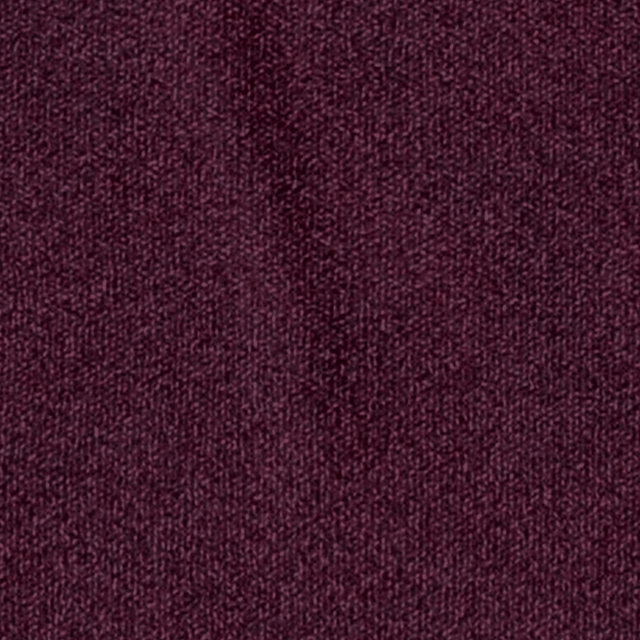
This texture is drawn by a WebGL 1 fragment shader. Its source:

```glsl
precision highp float;

uniform vec2 u_resolution;

const vec3 DARK_WINE = vec3(0.150, 0.010, 0.070);
const vec3 PALE_MAUVE = vec3(0.390, 0.210, 0.290);
const vec3 RED_TINT = vec3(0.030, -0.010, -0.004);
const vec2 STITCH_COUNT = vec2(96.0, 84.0);
const vec2 STITCH_SIZE = vec2(0.42, 0.27);  // length and width in cells
const float STITCH_JITTER = 0.36;
const float STITCH_MEAN = 0.30;
const float STITCH_CONTRAST = 1.08;
const float ANGLE_SPREAD = 2.1;
const float TILT_TOP = 0.55;
const float TILT_BOTTOM = 1.35;
const float FIBRE_COUNT = 230.0;
const float FIBRE_CONTRAST = 0.68;
const float MEAN_TONE = 0.43;
const float FOLD_DEPTH = 0.18;
const float FOLD_LIGHT = 0.10;
const float CLOUD_CONTRAST = 0.12;
const float WARP = 0.010;

float hash(vec2 p) {
  vec3 q = fract(vec3(p.xyx) * 0.1031);
  q += dot(q, q.yzx + 33.33);
  return fract((q.x + q.y) * q.z);
}

float noise(vec2 p) {
  vec2 cell = floor(p);
  vec2 f = fract(p);
  f = f * f * (3.0 - 2.0 * f);
  float low = mix(hash(cell), hash(cell + vec2(1.0, 0.0)), f.x);
  float high = mix(hash(cell + vec2(0.0, 1.0)), hash(cell + 1.0), f.x);
  return mix(low, high, f.y);
}

float bump(float d, float width) {
  return exp(-d * d / (width * width));
}

// Staggered columns of short, loosely slanted stitches
float stitches(vec2 p, float tilt) {
  float sum = 0.0;
  float column = floor(p.x);
  for (int i = -1; i <= 1; i++) {
    float x = column + float(i);
    float stagger = 0.5 * mod(x, 2.0);
    float row = floor(p.y - stagger);
    for (int j = -1; j <= 1; j++) {
      vec2 id = vec2(x, row + float(j));
      vec2 jitter = vec2(hash(id + 11.3), hash(id + 47.9)) - 0.5;
      vec2 d = p - id - vec2(0.5, 0.5 + stagger) - STITCH_JITTER * jitter;
      float angle = tilt + ANGLE_SPREAD * (hash(id + 83.1) - 0.5);
      float c = cos(angle);
      float s = sin(angle);
      vec2 along = vec2(c * d.x + s * d.y, c * d.y - s * d.x) / STITCH_SIZE;
      sum += mix(0.45, 1.25, hash(id + 5.7)) * exp(-dot(along, along));
    }
  }
  return sum;
}

// Soft creases: a long curved valley with a lit ridge, and a faint second one
float folds(vec2 uv) {
  float valley = mix(0.545, 0.385, smoothstep(0.32, 1.05, uv.y));
  float fade = smoothstep(0.12, 0.50, uv.y);
  float side = uv.x - valley;
  float shade = -FOLD_DEPTH * fade * bump(side, 0.050);
  shade += FOLD_LIGHT * mix(0.5, 1.0, fade) * bump(side + 0.095, 0.055);
  float second = uv.x - mix(1.0, 0.82, smoothstep(0.2, 0.65, uv.y));
  shade -= 0.09 * bump(second, 0.05) * bump(uv.y - 0.42, 0.22);
  return shade;
}

void main() {
  vec2 uv = gl_FragCoord.xy / u_resolution;

  // Cloth distortion
  vec2 drift = vec2(noise(uv * 4.0 + 3.1), noise(uv * 4.0 + 19.7)) - 0.5;
  vec2 cloth = uv + WARP * drift;

  // Weave and loose fibres
  float tilt = mix(TILT_BOTTOM, TILT_TOP, smoothstep(0.15, 0.75, uv.y));
  float weave = stitches(cloth * STITCH_COUNT + 20.0, tilt) - STITCH_MEAN;
  float fibre = noise(cloth * FIBRE_COUNT + 7.0) - 0.5;

  // Broad light and colour changes
  float cloud = 0.65 * noise(uv * 5.0 + 31.0) + 0.35 * noise(uv * 13.0 + 8.0) - 0.5;
  float tone = MEAN_TONE + STITCH_CONTRAST * weave + FIBRE_CONTRAST * fibre;
  tone += folds(uv + 0.03 * drift) + CLOUD_CONTRAST * cloud;

  vec3 colour = mix(DARK_WINE, PALE_MAUVE, clamp(tone, -0.12, 1.25));
  float redness = 0.4 * noise(uv * 7.0 + 61.0) + noise(cloth * 90.0 + 13.0) - 0.7;
  colour += RED_TINT * redness;

  gl_FragColor = vec4(clamp(colour, 0.0, 1.0), 1.0);
}
```
